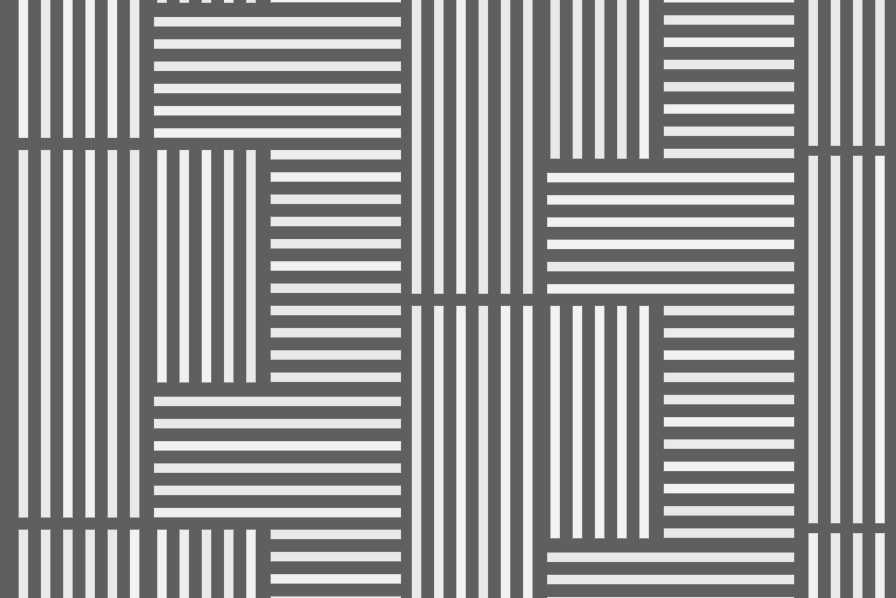
A Shadertoy shader for this pattern:

```glsl
// Basket weave of pale stripe blocks, vertical and horizontal, on dark grey.

const float CANVAS_WIDTH = 768.0;              // design units across the canvas
const vec3  GROUND     = vec3(0.373, 0.373, 0.372);
const vec3  PALE       = vec3(0.910, 0.916, 0.914);
const vec3  PALE_LIGHT = vec3(0.945, 0.948, 0.945);

const float PITCH      = 19.07;                // stripe to stripe
const float BAR        = 8.1;                  // stripe thickness
const float COLUMN     = 337.0;                // width of one repeat
const float LEFT       = 16.0;                 // first stripe of the first column
const float MARGIN     = 6.0;                  // empty strip before each repeat
const float PERIOD     = 325.4;                // height of one repeat
const float EVEN_START = 128.6;                // block tops, measured downward
const float ODD_START  = 262.2;
const vec2  LAST_SHIFT = vec2(3.0, 4.9);       // small drift of the last column
const float LAST_PERIOD = 323.5;

const float TALL_LENGTH  = 315.0;
const float SHORT_LENGTH = 199.2;
const float SHORT_X      = 118.8;              // five short vertical stripes
const float NARROW_X     = 216.0;              // eleven narrow horizontal stripes
const float WIDE_X       = 116.0;              // six wide horizontal stripes
const float WIDE_Y       = 211.4;
const float RIGHT        = 327.7;

float hash(vec2 p) {
    return fract(sin(dot(p, vec2(127.1, 311.7))) * 4375.85);
}

// Row of parallel bars: x is the signed distance, y the index of the nearest bar.
vec2 barRow(float across, float along, float count, float len) {
    float index = clamp(round((across - 0.5 * BAR) / PITCH), 0.0, count - 1.0);
    float side = abs(across - 0.5 * BAR - index * PITCH) - 0.5 * BAR;
    float ends = abs(along - 0.5 * len) - 0.5 * len;
    return vec2(max(side, ends), index);
}

// Keep the nearer row and give its bars their own index range.
vec2 nearer(vec2 a, vec2 b, float firstIndex) {
    return a.x < b.x ? a : vec2(b.x, b.y + firstIndex);
}

void mainImage(out vec4 fragColor, in vec2 fragCoord) {
    float pixel = CANVAS_WIDTH / iResolution.x;
    vec2 p = vec2(fragCoord.x, iResolution.y - fragCoord.y) * pixel;

    // Alternate columns are staggered vertically
    float column = floor((p.x - LEFT + MARGIN) / COLUMN);
    bool last = column > 1.5;
    vec2 origin = vec2(LEFT + column * COLUMN,
                       mod(column, 2.0) > 0.5 ? ODD_START : EVEN_START);
    if (last) origin += LAST_SHIFT;
    float period = last ? LAST_PERIOD : PERIOD;

    // Local position in the repeat, split inside the empty gap
    vec2 q = p - origin;
    float row = floor((q.y + 4.0) / period);
    q.y -= row * period;

    // Four blocks of one repeat
    vec2 bars = barRow(q.x, q.y, 6.0, TALL_LENGTH);
    bars = nearer(bars, barRow(q.x - SHORT_X, q.y, 5.0, SHORT_LENGTH), 6.0);
    bars = nearer(bars, barRow(q.y, q.x - NARROW_X, 11.0, RIGHT - NARROW_X), 11.0);
    bars = nearer(bars, barRow(q.y - WIDE_Y, q.x - WIDE_X, 6.0, RIGHT - WIDE_X), 22.0);

    // Smooth edges; the strip left of the first column stays empty
    float cover = smoothstep(0.75, -0.75, bars.x / pixel);
    cover *= step(0.0, column);

    // Slight difference in tone from bar to bar
    float tone = hash(vec2(bars.y, column * 7.0 + row * 3.0));
    vec3 pale = mix(PALE, PALE_LIGHT, smoothstep(0.5, 0.75, tone));
    fragColor = vec4(mix(GROUND, pale, cover), 1.0);
}
```
